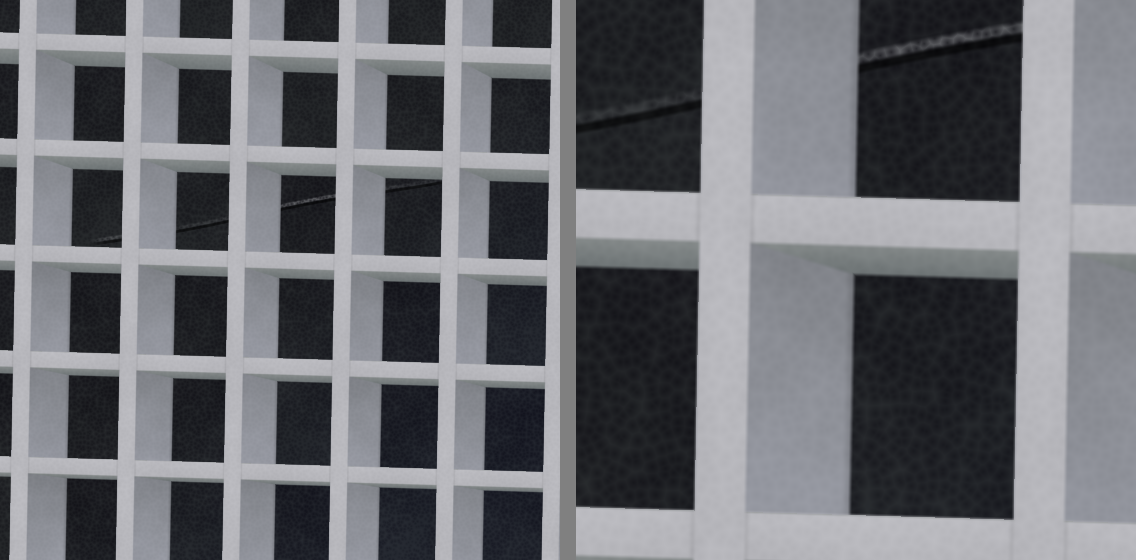
Left, the full canvas; right, a detail of the centre.
Write a WebGL 2 fragment shader that draws this pattern.

```glsl
#version 300 es
precision highp float;
// Pale concrete lattice of deep square openings over dark panes, seen slightly askew.

uniform vec2 u_resolution;
out vec4 fragColor;

vec2 hash2(vec2 p) {
    vec3 q = fract(p.xyx * vec3(0.1031, 0.1030, 0.0973));
    q += dot(q, q.yzx + 33.33);
    return fract((q.xx + q.yz) * q.zy);
}

// Distance to the nearest scattered point, about 0 to 1.
float cellular(vec2 p) {
    vec2 base = floor(p), f = p - base;
    float nearest = 1.0;
    for (int y = -1; y <= 1; y++)
        for (int x = -1; x <= 1; x++) {
            vec2 offset = vec2(x, y);
            nearest = min(nearest, length(offset + hash2(base + offset + 64.0) - f));
        }
    return nearest;
}

void main() {
    vec2 p = gl_FragCoord.xy / u_resolution;
    p.y = 1.0 - p.y;    // measure downwards from the top
    float soft = max(0.0016, 0.8 / u_resolution.y);

    // Sheared lattice coordinates
    vec2 period = vec2(0.1901, 0.1892);
    vec2 bar = vec2(0.0302, 0.0288);
    vec2 lattice = vec2(p.x + 0.019 * p.y - 0.0358, p.y - 0.029 * p.x - 0.0579);
    vec2 id = floor(lattice / period);
    vec2 local = lattice - id * period;

    // Signed distance to the front bars
    vec2 fromBar = abs(local - 0.5 * bar);
    fromBar = min(fromBar, period - fromBar) - 0.5 * bar;

    // Visible depth of the side wall and the underside shrinks across the lattice
    vec2 reach = vec2(0.0700 - 0.0039 * id.x, 0.0270 - 0.0049 * id.y);
    vec2 depth = (local - bar) / reach;
    float paneEdge = min((depth.x - 1.0) * reach.x, (depth.y - 1.0) * reach.y);
    float cornerEdge = (depth.y - depth.x) / length(1.0 / reach);

    float grain = cellular(p * 150.0) - 0.45;
    float mottle = cellular(p * 27.0) - 0.45;
    float tone = hash2(id + 20.0).x - 0.5;
    vec2 across = clamp((local - bar) / (period - bar), 0.0, 1.0);

    // Dark panes, bluer towards the lower right
    float paneMix = 0.45 + 0.35 * across.y + 0.5 * tone + 0.6 * grain + 0.45 * mottle;
    vec3 pane = mix(vec3(0.09, 0.09, 0.11), vec3(0.14, 0.15, 0.16), clamp(paneMix, 0.0, 1.0));
    pane += vec3(-0.005, 0.0, 0.022) * smoothstep(0.9, 1.8, p.x + p.y);

    // Faint cable behind the openings
    float cable = p.y - 0.463 + 0.185 * p.x + 0.003 * sin(p.x * 14.0);
    float span = smoothstep(0.15, 0.20, p.x) * (1.0 - smoothstep(0.77, 0.82, p.x));
    float lit = 0.06 + 0.18 * exp(-pow((p.x - 0.55) / 0.09, 2.0)) + 0.09 * exp(-pow((p.x - 0.19) / 0.03, 2.0));
    pane += span * lit * (1.0 - smoothstep(0.001, 0.005, abs(cable))) * (0.8 + grain);
    pane *= 1.0 - 0.55 * span * (1.0 - smoothstep(0.001, 0.004, abs(cable - 0.006)));

    // Shaded inner faces
    float wallLight = 0.25 + 0.75 * across.y + 0.2 * tone + 0.2 * mottle;
    vec3 wall = mix(vec3(0.48, 0.49, 0.51), vec3(0.59, 0.60, 0.635), clamp(wallLight, 0.0, 1.0));
    wall *= 1.0 - 0.12 * smoothstep(0.9, 1.0, depth.x);
    vec3 underside = mix(vec3(0.52, 0.54, 0.54), vec3(0.43, 0.455, 0.46), clamp(depth.y, 0.0, 1.0));
    vec3 color = mix(underside, wall, smoothstep(-soft, soft, cornerEdge));
    color = mix(color, pane, smoothstep(-soft, soft, paneEdge));

    // Front bars: crosspieces, then uprights with a thin joint shadow
    vec3 front = vec3(0.72, 0.72, 0.74);
    vec3 crosspiece = front * (1.02 - 0.04 * clamp(local.y / bar.y, 0.0, 1.0));
    crosspiece *= 1.0 - 0.07 * (1.0 - smoothstep(0.0, 0.004, fromBar.x));
    color = mix(color, crosspiece, 1.0 - smoothstep(-soft, soft, fromBar.y));
    vec3 upright = front * (0.99 + 0.015 * sin(local.x / bar.x * 3.0) + 0.02 * mottle);
    color = mix(color, upright, 1.0 - smoothstep(-soft, soft, fromBar.x));

    // Slight weathering over everything
    color += 0.025 * grain + 0.006 * sin(p.x * 31.0 + 2.0 * sin(p.y * 17.0));
    fragColor = vec4(color, 1.0);
}
```
